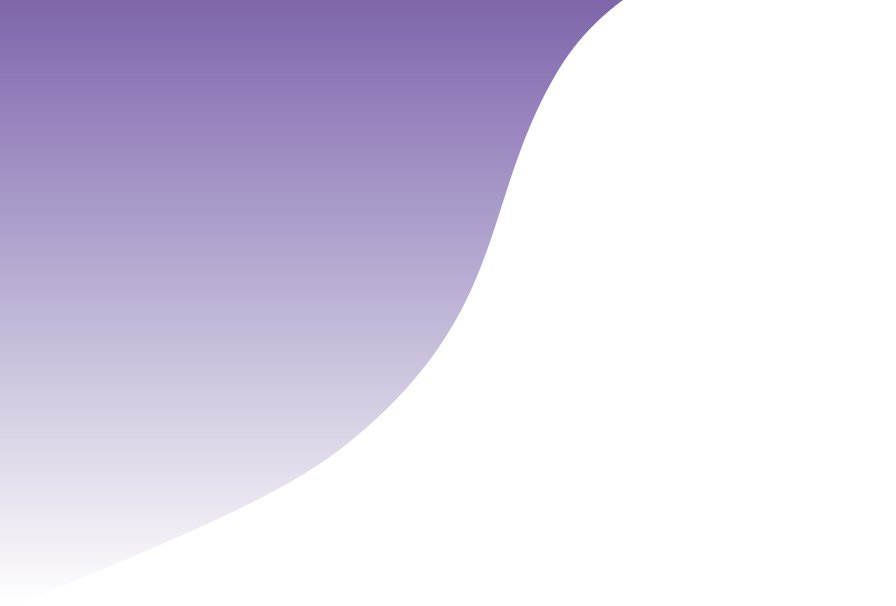
A WebGL 1 fragment shader for this background:

```glsl
precision highp float;
// A violet field fading down to white, bounded on the right by an S-shaped sweep.
// The sweep is a chain of cubic Hermite spans giving x as a function of depth;
// the fade is a piecewise linear ramp over the same depth.

uniform vec2 u_resolution;

const vec3 WHITE = vec3(1.0);
const vec3 DEEP_VIOLET = vec3(0.495, 0.400, 0.665);
const vec3 VIOLET = vec3(0.600, 0.525, 0.750);
const vec3 LAVENDER = vec3(0.655, 0.600, 0.785);
const vec3 PALE_LILAC = vec3(0.832, 0.805, 0.888);

// Cubic span between two knots, each holding (depth, x, slope)
float hermite(float depth, vec3 a, vec3 b) {
  float span = b.x - a.x;
  float t = (depth - a.x) / span;
  float s = 1.0 - t;
  float ends = mix(a.y, b.y, t * t * (3.0 - 2.0 * t));
  return ends + span * t * s * (a.z * s - b.z * t);
}

// Horizontal position of the sweep, with depth 0 at the top and 1 at the bottom
float sweepEdge(float depth) {
  vec3 top = vec3(0.0, 0.6953, -0.912);
  vec3 shoulder = vec3(0.1541, 0.6087, -0.351);
  vec3 waist = vec3(0.3314, 0.5618, -0.216);
  vec3 belly = vec3(0.5337, 0.5065, -0.392);
  vec3 bend = vec3(0.7437, 0.3776, -0.879);
  vec3 tail = vec3(1.0, 0.0156, -1.622);
  if (depth < shoulder.x) return hermite(depth, top, shoulder);
  if (depth < waist.x) return hermite(depth, shoulder, waist);
  if (depth < belly.x) return hermite(depth, waist, belly);
  if (depth < bend.x) return hermite(depth, belly, bend);
  return hermite(depth, bend, tail);
}

float ramp(float from, float to, float value) {
  return clamp((value - from) / (to - from), 0.0, 1.0);
}

// Vertical fade from deep violet to white
vec3 fadeColor(float depth) {
  vec3 color = mix(DEEP_VIOLET, VIOLET, ramp(0.0, 0.212, depth));
  color = mix(color, LAVENDER, ramp(0.212, 0.333, depth));
  color = mix(color, PALE_LILAC, ramp(0.333, 0.667, depth));
  return mix(color, WHITE, ramp(0.667, 1.0, depth));
}

// Antialiased coverage left of the sweep, from the distance across its slope
float sweepCoverage(vec2 uv, vec2 resolution) {
  float depth = 1.0 - uv.y;
  float delta = 0.002;
  float slope = (sweepEdge(depth + delta) - sweepEdge(depth - delta)) / (2.0 * delta);
  slope *= resolution.x / resolution.y;
  float gap = (sweepEdge(depth) - uv.x) * resolution.x;
  return clamp(0.5 + gap / length(vec2(1.0, slope)), 0.0, 1.0);
}

void main() {
  vec2 uv = gl_FragCoord.xy / u_resolution;
  vec3 color = mix(WHITE, fadeColor(1.0 - uv.y), sweepCoverage(uv, u_resolution));
  gl_FragColor = vec4(color, 1.0);
}
```
